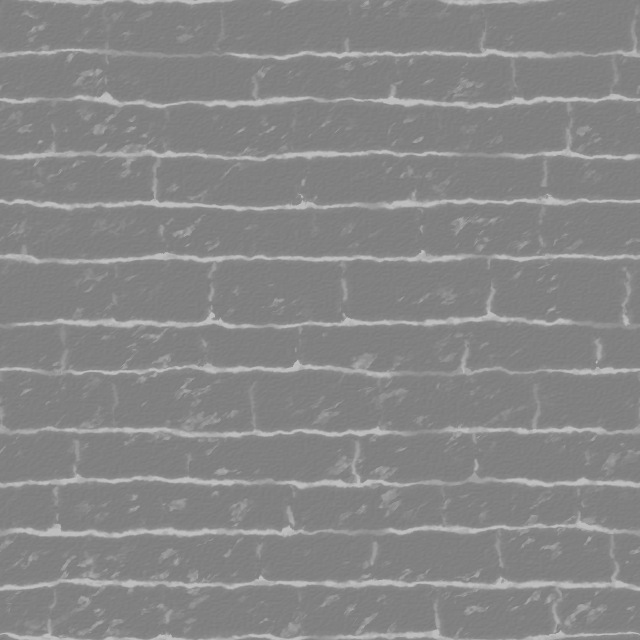
Give the GLSL for this texture map, as a three.js fragment shader.

```glsl
varying vec2 vUv;

const float ROWS = 12.0;
const float BRICKS = 5.0;
const float BRICK_GRAY = 0.505;
const float MORTAR_GRAY = 0.75;

float hash(vec2 p) {
  vec3 q = fract(p.xyx * 0.1031);
  q += dot(q, q.yzx + 33.33);
  return fract((q.x + q.y) * q.z);
}

// Value noise that tiles after `cells` lattice steps
float noise(vec2 uv, vec2 cells) {
  vec2 p = uv * cells;
  vec2 i = floor(p);
  vec2 f = fract(p);
  f = f * f * (3.0 - 2.0 * f);
  vec2 a = mod(i, cells);
  vec2 b = mod(i + 1.0, cells);
  return mix(mix(hash(a), hash(vec2(b.x, a.y)), f.x),
             mix(hash(vec2(a.x, b.y)), hash(b), f.x), f.y);
}

float fbm(vec2 uv, vec2 cells) {
  float sum = 0.0;
  float weight = 0.533;
  for (int k = 0; k < 4; k++) {
    sum += weight * noise(uv, cells);
    cells *= 2.0;
    weight *= 0.5;
  }
  return sum;
}

// Entry i of twelve values
float pick(vec4 a, vec4 b, vec4 c, float i) {
  vec4 k = vec4(0.0, 1.0, 2.0, 3.0);
  return dot(a, vec4(equal(k, vec4(i))))
       + dot(b, vec4(equal(k + 4.0, vec4(i))))
       + dot(c, vec4(equal(k + 8.0, vec4(i))));
}

float jointHeight(float i) {
  return pick(vec4(0.003, 0.090, 0.173, 0.247), vec4(0.326, 0.418, 0.497, 0.598),
              vec4(0.681, 0.758, 0.841, 0.914), i);
}

float rowPhase(float i) {
  return pick(vec4(0.32, 0.86, 0.41, 0.66), vec4(0.09, 0.51, 0.79, 0.30),
              vec4(0.22, 0.39, 0.87, 0.87), i);
}

// Distance to the closest upright joint of a row, and its strength
vec2 uprightJoint(float x, float row) {
  float t = x * BRICKS - rowPhase(row);
  float base = floor(t + 0.5);
  vec2 best = vec2(1.0, 0.0);
  for (int k = -1; k <= 1; k++) {
    float n = base + float(k);
    vec2 id = vec2(mod(n, BRICKS), row);
    float d = abs(t - n - 0.4 * (hash(id + 7.0) - 0.5)) / BRICKS;
    if (d < best.x) best = vec2(d, hash(id + 31.0));
  }
  return best;
}

float line(float d, float halfWidth, float blur) {
  return 1.0 - smoothstep(halfWidth, halfWidth + blur, abs(d));
}

// Small pale flecks, gathered in patches
float scuffs(vec2 uv) {
  vec2 bent = uv + 0.012 * vec2(fbm(uv, vec2(45.0)), fbm(uv, vec2(52.0))) ;
  vec2 slanted = vec2(bent.x - bent.y, bent.y);
  float flakes = smoothstep(0.59, 0.76, fbm(slanted, vec2(64.0, 56.0)));
  float patches = smoothstep(0.30, 0.85, noise(uv, vec2(14.0, 19.0)));
  return flakes * patches * (0.25 + 1.1 * noise(uv, vec2(190.0)));
}

// Embossed pitting of the brick face
float grain(vec2 uv) {
  vec2 cells = vec2(210.0, 290.0);
  return noise(uv, cells) - noise(uv + vec2(0.0016, -0.0016), cells);
}

void main() {
  // Wavy courses with ragged edges
  vec2 p = vUv;
  float ragged = fbm(vUv, vec2(64.0, 72.0)) - 0.5;
  p.y += 0.012 * (noise(vUv, vec2(8.0, 12.0)) - 0.5);
  p.y += 0.007 * (noise(vUv, vec2(27.0, 24.0)) - 0.5) + 0.009 * ragged;
  p.x += 0.020 * (fbm(vUv, vec2(24.0, 44.0)) - 0.5);

  // Closest level joint, and the row above its own joint
  float level = 1.0;
  float joint = 0.0;
  float above = 1.0;
  float row = 0.0;
  for (int k = 0; k < 12; k++) {
    float i = float(k);
    float rise = fract(p.y - jointHeight(i));
    float d = rise - floor(rise + 0.5);
    if (abs(d) < abs(level)) { level = d; joint = i; }
    if (rise < above) { above = rise; row = i; }
  }

  // Mortar swells upward where the joints meet
  vec2 upright = uprightJoint(p.x, row);
  float flare = upright.y * exp(-upright.x / 0.010);
  float fillet = 0.016 * flare * smoothstep(0.25, 0.65, fbm(vUv, vec2(90.0, 70.0)));
  if (level > 0.0) level = max(level - fillet, 0.0);

  // Level joints vary in width and fade out in places
  vec2 along = vec2(vUv.x, joint / ROWS);
  float fullness = fbm(along, vec2(14.0, ROWS));
  float present = smoothstep(0.04, 0.36, noise(along + vec2(0.0, 0.5), vec2(12.0, ROWS)));
  float core = line(level, 0.0018 * fullness, 0.0026 + 0.0034 * fullness);
  float halo = line(level, 0.001, 0.012);
  float wear = mix(0.72, 1.0, smoothstep(0.28, 0.55, fbm(vUv, vec2(70.0, 90.0))));
  float mortar = mix(0.3, 1.0, present) * wear * (0.80 * core + 0.18 * halo);

  // Upright joints are broken and strongest at the foot
  float crumble = smoothstep(0.40, 0.62, fbm(vUv, vec2(80.0, 56.0)));
  float foot = mix(0.30, 0.85, exp(-above / 0.024));
  float spread = line(upright.x, 0.0006, 0.0050) + 0.35 * line(upright.x, 0.002, 0.013);
  float seam = spread * foot * crumble * (0.25 + 0.85 * upright.y);

  float pale = max(mortar, max(seam, 0.50 * scuffs(vUv)));
  float gray = mix(BRICK_GRAY, MORTAR_GRAY, clamp(pale, 0.0, 1.0));
  gray += 0.030 * grain(vUv) * (1.0 - 0.5 * mortar);
  gl_FragColor = vec4(vec3(gray), 1.0);
}
```
